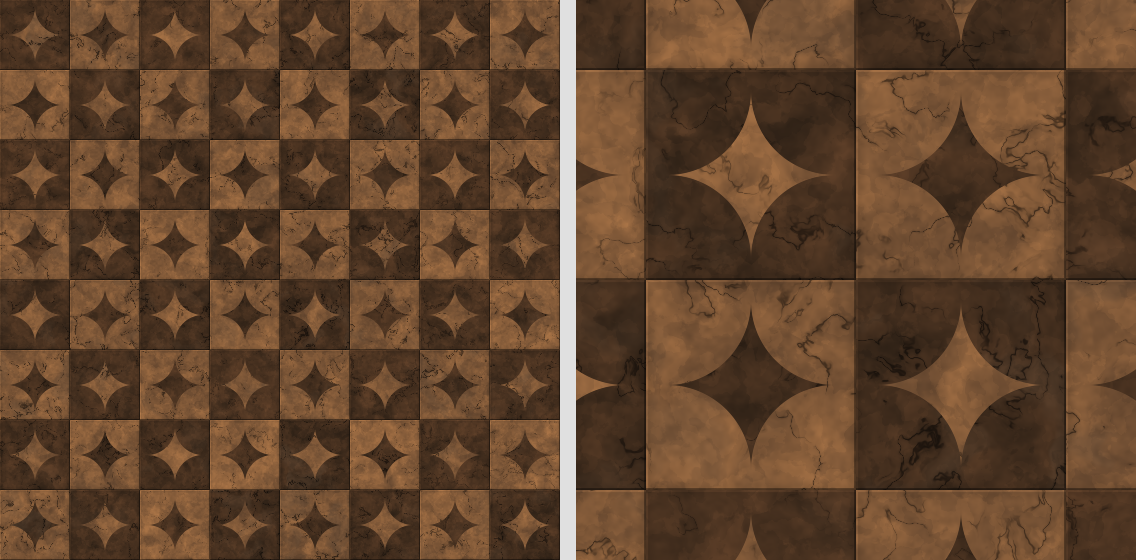
Left, the full canvas; right, a detail of the centre.
A WebGL 1 fragment shader for this pattern:

```glsl
precision highp float;

uniform vec2 u_resolution;

float hash(vec2 p) {
  vec3 q = fract(p.xyx * 0.1031);
  q += dot(q, q.yzx + 33.33);
  return fract((q.x + q.y) * q.z);
}

float valueNoise(vec2 p) {
  vec2 i = floor(p);
  vec2 f = fract(p);
  f *= f * (3.0 - 2.0 * f);
  return mix(mix(hash(i), hash(i + vec2(1.0, 0.0)), f.x),
             mix(hash(i + vec2(0.0, 1.0)), hash(i + 1.0), f.x), f.y);
}

float fbm(vec2 p) {
  float sum = 0.0;
  float gain = 0.516;
  for (int octave = 0; octave < 5; octave++) {
    sum += gain * valueNoise(p);
    p = mat2(1.6, 1.2, -1.2, 1.6) * p + 7.3;
    gain *= 0.5;
  }
  return sum;
}

// Four-pointed star bounded by circular arcs; negative inside
float starDistance(vec2 p) {
  vec2 q = abs(p) - 0.4;
  return max(0.4 - length(q), max(q.x, q.y));
}

// Flaky stone with fine veins and a dusty film, seeded per tile
vec3 marble(vec2 p, vec2 cell, vec3 shade, vec3 tint) {
  vec2 seed = 16.0 + floor(90.0 * vec2(hash(cell + 3.0), hash(cell + 47.0)));
  float age = hash(cell + 71.0);
  vec2 q = p * 3.6 + seed;
  vec2 warp = vec2(fbm(q), fbm(q + 31.7));

  float cloud = fbm(q * 1.5 + 1.5 * warp);
  float flake = smoothstep(0.47, 0.52, fbm(q * 2.2 + warp + 11.0));
  float chip = smoothstep(0.52, 0.56, fbm(q * 3.4 + 29.0));
  float tone = 0.52 + 1.15 * (cloud - 0.5);
  tone += 0.2 * (flake - 0.5) + 0.13 * (chip - 0.4) + 0.26 * (0.5 - age);
  vec3 color = mix(shade, tint, clamp(tone, 0.0, 1.1));

  float film = smoothstep(0.54, 0.74, fbm(q * 0.9 + warp + 53.0));
  color = mix(color, vec3(0.37, 0.29, 0.22), film * (0.06 + 0.28 * age * age));

  // Thin dark veins, each with a faint smoky margin
  float ridge = abs(fbm(q * 1.1 + 1.5 * warp + 17.0) - 0.5);
  float broken = smoothstep(0.38, 0.58, fbm(q * 1.1 + 83.0));
  float vein = 0.34 * (1.0 - smoothstep(0.0, 0.018, ridge));
  vein += 0.12 * (1.0 - smoothstep(0.0, 0.06, ridge));
  color *= 1.0 - vein * broken * (0.65 + 0.6 * age);

  // Fine grain
  return color * (0.95 + 0.1 * valueNoise(p * 34.0 + seed));
}

void main() {
  vec2 grid = 8.0 * gl_FragCoord.xy / u_resolution;
  vec2 cell = floor(grid);
  vec2 p = fract(grid) - 0.5;
  float pixel = 8.0 / min(u_resolution.x, u_resolution.y);

  // Dark and light stone swap between star and field on alternate tiles
  vec3 dark = marble(p, cell, vec3(0.19, 0.135, 0.09), vec3(0.35, 0.235, 0.15));
  vec3 light = marble(p, cell + 128.0, vec3(0.4, 0.28, 0.185), vec3(0.62, 0.425, 0.26));
  float star = 1.0 - smoothstep(-0.6 * pixel, 0.6 * pixel, starDistance(p));
  float odd = mod(cell.x + cell.y, 2.0);
  vec3 color = mix(light, dark, mix(star, 1.0 - star, odd));

  // Bevel: lit top and left rims, shaded bottom and right rims
  float lit = min(p.x, -p.y) + 0.5;
  float shaded = 0.5 - max(p.x, -p.y);
  color *= 1.0 + 0.2 * (1.0 - smoothstep(0.008, 0.008 + pixel, lit));
  color *= 1.0 - 0.4 * (1.0 - smoothstep(0.006, 0.006 + pixel, shaded));

  // Soft grime toward the joints
  color *= 1.0 - 0.1 * (1.0 - smoothstep(0.0, 0.06, min(lit, shaded)));

  gl_FragColor = vec4(color, 1.0);
}
```
